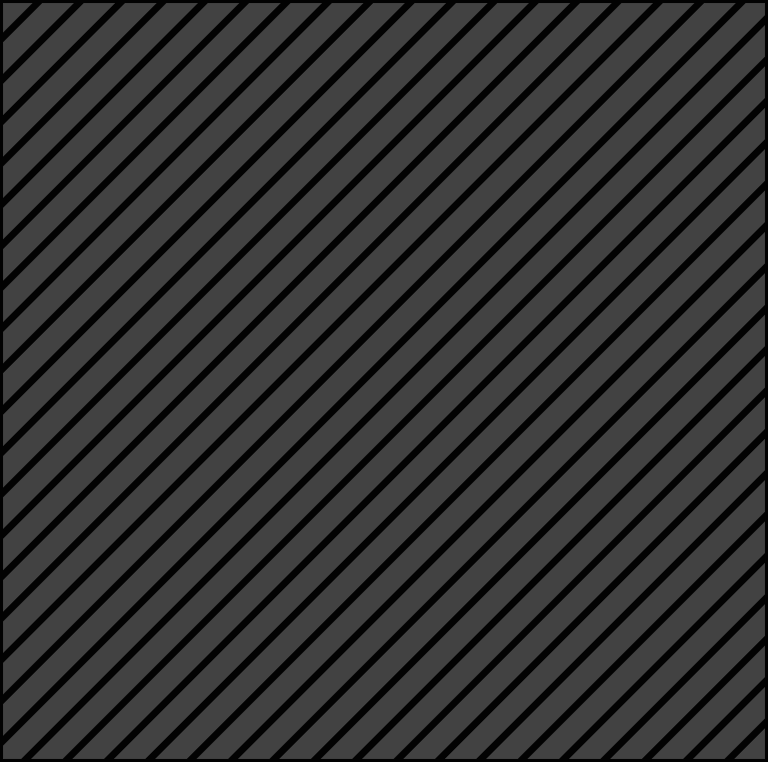
Reproduce this pattern procedurally as a Shadertoy shader.

```glsl
// Charcoal panel with evenly spaced black 45-degree stripes and a thin black frame.

// Lengths are fractions of the canvas height.
const float STRIPE_PERIOD = 0.05429;  // spacing measured along an edge
const float STRIPE_OFFSET = -0.0012;  // shift of the stripe at the top-left corner
const float STRIPE_WIDTH  = 0.0091;   // thickness across the stripe
const float FRAME_WIDTH   = 0.0040;
const vec3  PANEL_COLOR   = vec3(0.260);
const vec3  STRIPE_COLOR  = vec3(0.006);

// Signed distance to the nearest rising diagonal stripe; p is measured from the top left, y down.
float stripeDistance(vec2 p) {
    float phase = (p.x + p.y - STRIPE_OFFSET) / STRIPE_PERIOD;
    float alongEdge = abs(fract(phase + 0.5) - 0.5) * STRIPE_PERIOD;
    return alongEdge * inversesqrt(2.0) - 0.5 * STRIPE_WIDTH;
}

// Signed distance to the frame that lines the canvas edges.
float frameDistance(vec2 p, vec2 size) {
    vec2 toEdge = min(p, size - p);
    return min(toEdge.x, toEdge.y) - FRAME_WIDTH;
}

// Coverage of a shape, smoothed over one pixel.
float coverage(float dist, float pixel) {
    return clamp(0.5 - dist / pixel, 0.0, 1.0);
}

void mainImage(out vec4 fragColor, in vec2 fragCoord) {
    float pixel = 1.0 / iResolution.y;
    vec2 size = iResolution.xy * pixel;
    vec2 p = vec2(fragCoord.x, iResolution.y - fragCoord.y) * pixel;

    // Stripes and frame share one ink colour
    float ink = max(coverage(stripeDistance(p), pixel),
                    coverage(frameDistance(p, size), pixel));

    fragColor = vec4(mix(PANEL_COLOR, STRIPE_COLOR, ink), 1.0);
}
```
